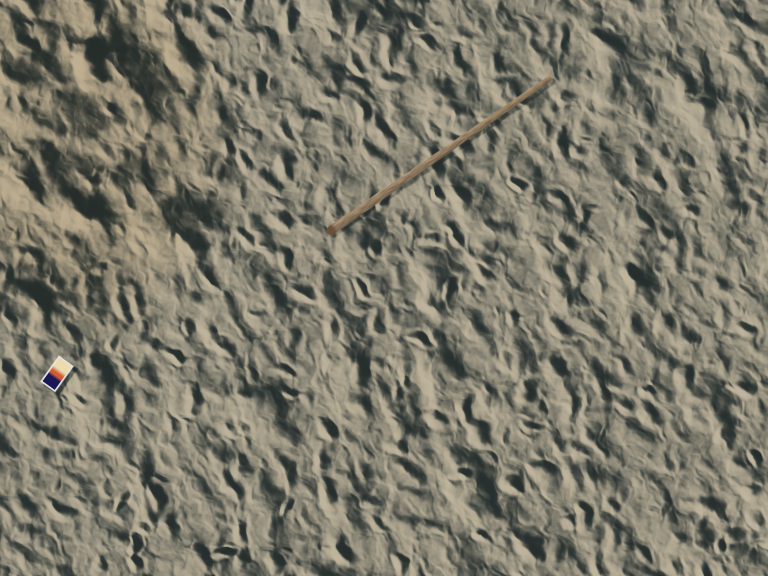
Reproduce this texture procedurally as a Shadertoy shader.

```glsl
const vec3 SHADE = vec3(0.19, 0.22, 0.21), LIT = vec3(0.72, 0.68, 0.59);
const vec3 WOOD = vec3(0.55, 0.47, 0.37), CUT_END = vec3(0.42, 0.31, 0.22);
const vec3 NAVY = vec3(0.10, 0.09, 0.34), ORANGE = vec3(0.82, 0.36, 0.20);
const vec3 CREAM = vec3(0.92, 0.86, 0.68), BORDER = vec3(0.9);
const vec2 SUN = vec2(0.86, 0.50);      // direction towards the light
const float GAIN = 0.66;                // contrast of lit slopes
const float SHADOW = 0.8;               // strength of shadows in the prints
const float BIAS = 0.65;                // brightness of level sand
const float HEADING = 2.1, SPREAD = 1.9;   // directions of the footprints
const float STRETCH = 0.65;             // length of the creases
const vec2 PRINT_SIZE = vec2(0.52, 0.29);
const vec2 STICK_A = vec2(0.575, 0.600), STICK_B = vec2(0.953, 0.863);
const vec2 STICK_SHADOW = vec2(0.004, -0.006);
const vec2 CARD_POS = vec2(0.099, 0.351), CARD_SIZE = vec2(0.028, 0.016);
const vec2 CARD_AXIS = vec2(0.582, 0.813), CARD_SHADOW = vec2(0.006, -0.005);
// Large dark hollows: centre and radius
const vec3 HOLLOWS[7] = vec3[7](
    vec3(0.15, 0.80, 0.060), vec3(0.32, 0.63, 0.055), vec3(0.04, 0.49, 0.065),
    vec3(0.68, 0.985, 0.070), vec3(0.05, 0.88, 0.045), vec3(0.18, 0.90, 0.055),
    vec3(0.25, 0.72, 0.050));

vec3 hash3(vec2 p) {
    vec3 q = fract(p.xyx * vec3(0.1031, 0.1030, 0.0973));
    q += dot(q, q.yxz + 33.33);
    return fract((q.xxy + q.yzz) * q.zyx);
}

float corner(vec2 id, vec2 d) { return dot(hash3(id).xy * 2.0 - 1.0, d); }

float gradientNoise(vec2 p) {
    vec2 i = floor(p), f = p - i, u = f * f * (3.0 - 2.0 * f), e = vec2(1.0, 0.0);
    return mix(mix(corner(i, f), corner(i + e, f - e), u.x),
               mix(corner(i + e.yx, f - e.yx), corner(i + 1.0, f - 1.0), u.x), u.y);
}

vec2 noise2(vec2 p) { return vec2(gradientNoise(p), gradientNoise(p + 40.0)); }

// Coordinates along and across a direction
vec2 turn(vec2 p, vec2 axis) { return vec2(dot(p, axis), dot(p, vec2(-axis.y, axis.x))); }

// x: distance to the segment, y: position along it, z: signed side
vec3 segment(vec2 p, vec2 a, vec2 b) {
    vec2 d = b - a;
    float t = clamp(dot(p - a, d) / dot(d, d), 0.0, 1.0);
    return vec3(length(p - a - d * t), t, turn(p - a, normalize(d)).y);
}

float ridge(vec2 p, vec2 a, vec2 b, float width) {
    float d = segment(p, a, b).x / width;
    return width * exp(-d * d);
}

// Scattered oval footprints with low rims
float prints(vec2 p, float freq) {
    vec2 g = p * freq, cell = floor(g);
    float h = 0.0;
    for (int j = -1; j <= 1; j++)
    for (int i = -1; i <= 1; i++) {
        vec2 id = cell + vec2(float(i), float(j));
        vec3 r = hash3(id), s = hash3(id + 71.3);
        float a = HEADING + (r.z - 0.5) * SPREAD;
        vec2 d = turn(g - id - r.xy, vec2(cos(a), sin(a)));
        float q = length(d / (PRINT_SIZE * mix(0.6, 1.1, s.x)));
        float rim = 0.15 * exp(-10.0 * (q - 1.2) * (q - 1.2));
        h += mix(0.2, 1.0, s.y) * (rim - 1.0 + smoothstep(0.05, 1.1, q));
    }
    return h / freq;
}

// Dug-up area at the upper left
float dugArea(vec2 p) {
    return 1.0 - smoothstep(0.6, 1.15, length((p - vec2(0.14, 0.77)) / vec2(0.27, 0.36)));
}

// Height of the sand
float relief(vec2 p) {
    float dug = dugArea(p), worn = smoothstep(1.5, 2.1, p.x + p.y);
    vec2 w = p + 0.013 * noise2(p * 24.0) + 0.006 * noise2(p * 58.0);
    float h = prints(w, 17.0) * mix(0.95, 0.5, max(dug, worn)) + 0.35 * prints(w + 7.3, 29.0);
    if (dug > 0.0) h += dug * (1.1 * prints(w + 3.1, 8.0) + 0.2 * gradientNoise(w * 7.0));
    // Creases: pits between smooth crests
    vec2 s = turn(w, vec2(cos(HEADING), sin(HEADING))) * vec2(STRETCH, 1.0);
    float freq = 12.0, weight = 1.9;
    for (int k = 0; k < 4; k++) {
        float n = gradientNoise(s * freq + float(k) * 17.0);
        h += weight * (0.6 * n - 0.5 * abs(n)) / freq;
        freq *= 2.1;
        weight *= 0.86;
    }
    h += 1.2 * ridge(p, vec2(0.26, 0.545), vec2(0.43, 0.635), 0.007);
    return h + 2.2 * ridge(p, vec2(0.72, 0.38), vec2(0.76, 0.20), 0.014);
}

float cardDistance(vec2 p) {
    vec2 d = abs(turn(p - CARD_POS, CARD_AXIS)) - CARD_SIZE;
    return max(d.x, d.y);
}

void mainImage(out vec4 fragColor, in vec2 fragCoord) {
    vec2 p = fragCoord / iResolution.y;
    float soft = max(1.0 / iResolution.y, 0.0015);
    // Sand lit by a low sun
    float h = relief(p);
    float slope = (h - relief(p + SUN * 0.0035)) / 0.0035;
    float blocked = max(0.0, (relief(p + SUN * 0.014) - h) / 0.014);
    float tone = GAIN * slope - SHADOW * blocked + BIAS;
    tone += 0.5 * gradientNoise(p * 150.0) + 0.4 * gradientNoise(p * 5.0);
    float ragged = 0.6 * gradientNoise(p * 22.0) + 0.4 * gradientNoise(p * 55.0);
    for (int k = 0; k < 7; k++) {
        float d = length((p - HOLLOWS[k].xy) * vec2(0.8, 1.2)) / HOLLOWS[k].z;
        tone -= 2.0 * (1.0 - smoothstep(0.4, 1.1, d + ragged));
    }
    // Shadows of the stick and the card
    float stickShadow = segment(p - STICK_SHADOW, STICK_A, STICK_B).x + 0.008 * ragged;
    tone -= 1.8 * (1.0 - smoothstep(0.004, 0.009, stickShadow));
    tone -= 3.0 * (1.0 - smoothstep(-0.002, 0.003, cardDistance(p - CARD_SHADOW)));
    vec3 col = mix(SHADE, LIT, mix(-0.08, 1.06, 1.0 / (1.0 + exp(-tone))));
    col *= mix(vec3(1.0), vec3(1.0, 0.95, 0.88), 0.6 * dugArea(p));
    // Stick
    vec3 st = segment(p, STICK_A, STICK_B);
    float halfWidth = mix(0.008, 0.005, st.y);
    float grain = gradientNoise(vec2(st.y * 30.0, st.z * 350.0));
    vec3 wood = WOOD * (1.0 + 0.2 * st.z / halfWidth + 0.3 * grain);
    wood = mix(CUT_END, wood, smoothstep(0.005, 0.025, st.y));
    col = mix(col, wood, 1.0 - smoothstep(-soft, soft, st.x - halfWidth));
    // Card with a pale border and colour bands
    float card = cardDistance(p), along = turn(p - CARD_POS, CARD_AXIS).x / CARD_SIZE.x;
    vec3 face = mix(NAVY, ORANGE, smoothstep(-0.35, -0.1, along));
    face = mix(face, CREAM, smoothstep(0.0, 0.35, along));
    face = mix(face, BORDER, smoothstep(-0.004, -0.002, card));
    col = mix(col, face, 1.0 - smoothstep(-soft, soft, card));
    fragColor = vec4(clamp(col, 0.0, 1.0), 1.0);
}
```
